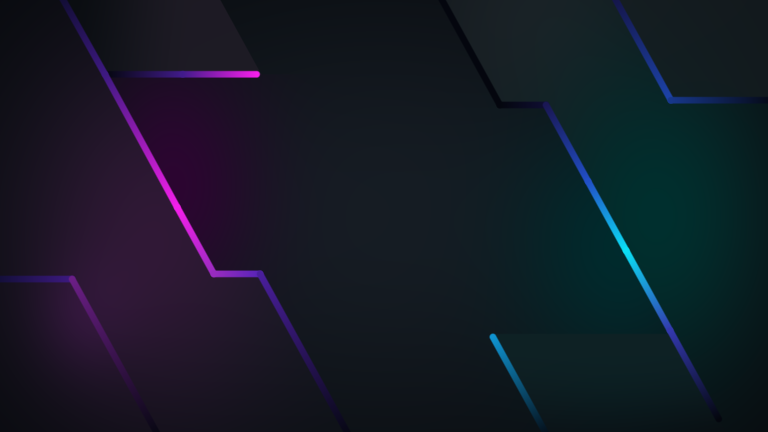
A WebGL 1 fragment shader for this background:

```glsl
precision highp float;

uniform vec2 u_resolution;

const float LEAN = 0.55;        // horizontal run of every slanted edge per unit height
const float HALF_WIDTH = 0.0076;

const vec3 INK = vec3(0.015, 0.025, 0.055);
const vec3 NAVY = vec3(0.10, 0.09, 0.33);
const vec3 VIOLET = vec3(0.34, 0.14, 0.72);
const vec3 ORCHID = vec3(0.60, 0.17, 0.75);
const vec3 MAGENTA = vec3(0.96, 0.12, 0.92);
const vec3 BLUE = vec3(0.13, 0.31, 0.78);
const vec3 AZURE = vec3(0.06, 0.58, 0.82);
const vec3 CYAN = vec3(0.04, 0.88, 0.96);

// Soft step: 1 where the signed distance is positive
float inside(float d, float px) {
  return smoothstep(-px, px, d);
}

// Mask to the right of a slanted edge through q
float rightOf(vec2 p, vec2 q, float px) {
  return inside(p.x - q.x + LEAN * (p.y - q.y), px);
}

// Mask to the right of a slanted edge that jogs sideways at corner q
float rightOfStep(vec2 p, vec2 q, float jog, float px) {
  float upper = rightOf(p, q, px);
  float lower = rightOf(p, q + vec2(jog, 0.0), px);
  return mix(lower, upper, inside(p.y - q.y, px));
}

// Point on the slanted edge through q at height y
vec2 slide(vec2 q, float y) {
  return vec2(q.x + LEAN * (q.y - y), y);
}

float glow(vec2 p, vec2 center, vec2 radius) {
  vec2 d = (p - center) / radius;
  return exp(-dot(d, d));
}

// Strip from a to b with a colour ramp along its length
vec3 strip(vec3 col, vec2 p, vec2 a, vec2 b, vec3 ca, vec3 cb, float px) {
  vec2 ab = b - a;
  float t = clamp(dot(p - a, ab) / dot(ab, ab), 0.0, 1.0);
  float d = length(p - a - ab * t);
  return mix(col, mix(ca, cb, t), inside(HALF_WIDTH - d, px));
}

void main() {
  float px = 1.0 / u_resolution.y;
  vec2 p = gl_FragCoord.xy * px;

  // Corners of the slanted outlines
  vec2 leftBend = vec2(0.495, 0.366);
  vec2 leftJog = vec2(0.602, 0.366);
  vec2 shelf = vec2(0.243, 0.828);
  vec2 shelfEnd = vec2(0.594, 0.828);
  vec2 lowCorner = vec2(0.167, 0.354);
  vec2 rightBend = vec2(1.157, 0.757);
  vec2 rightJog = vec2(1.264, 0.757);
  vec2 farCorner = vec2(1.553, 0.768);
  vec2 footCorner = vec2(1.141, 0.220);

  // Side masks
  float pastLeft = rightOfStep(p, leftBend, 0.107, px);
  float pastRight = rightOfStep(p, rightBend, 0.107, px);
  float aboveShelf = inside(p.y - shelf.y, px);
  float tab = pastLeft * aboveShelf * (1.0 - rightOf(p, vec2(0.602, 0.833), px));
  float lowPanel = inside(lowCorner.y - p.y, px) * (1.0 - rightOf(p, lowCorner, px));
  float farPanel = rightOf(p, farCorner, px) * inside(p.y - farCorner.y, px);
  float foot = rightOf(p, footCorner, px) * inside(0.227 - p.y, px) * (1.0 - pastRight);

  // Dark base, brightest in the middle
  vec3 col = mix(vec3(0.022, 0.030, 0.042), vec3(0.085, 0.110, 0.138),
                 glow(p, vec2(0.88, 0.50), vec2(0.85, 0.58)));

  // Purple light on both sides of the left outline
  float outerPurple = glow(p, vec2(0.36, 0.45), vec2(0.30, 0.40)) * (1.0 - pastLeft);
  float innerPurple = glow(p, vec2(0.40, 0.57), vec2(0.20, 0.30)) * pastLeft * (1.0 - aboveShelf);
  col = mix(col, vec3(0.20, 0.095, 0.22), outerPurple * 0.9);
  col = mix(col, vec3(0.17, 0.020, 0.19), innerPurple);
  col += vec3(0.07, 0.01, 0.08) * glow(p, vec2(0.20, 0.28), vec2(0.12, 0.14)) * mix(0.6, 1.0, lowPanel);

  // Lifted grey panels
  col = mix(col, vec3(0.125, 0.110, 0.150), tab * smoothstep(0.15, 0.45, p.x) * 0.85);
  col = mix(col, vec3(0.105, 0.130, 0.148), pastRight * glow(p, vec2(1.25, 0.95), vec2(0.35, 0.40)));
  col = mix(col, vec3(0.085, 0.110, 0.125), farPanel * 0.75);

  // Teal light on both sides of the right outline
  float innerTeal = glow(p, vec2(1.44, 0.43), vec2(0.25, 0.31)) * (1.0 - pastRight);
  float outerTeal = glow(p, vec2(1.52, 0.50), vec2(0.27, 0.38)) * pastRight * (1.0 - 0.7 * farPanel);
  col = mix(col, vec3(0.0, 0.165, 0.175), innerTeal);
  col = mix(col, vec3(0.0, 0.185, 0.180), outerTeal);
  col = mix(col, vec3(0.055, 0.130, 0.142), foot * smoothstep(-0.05, 0.22, p.y));

  // Left outline and its shelf
  vec2 leftHot = slide(leftBend, 0.52);
  col = strip(col, p, shelf, shelf + vec2(0.18, 0.0), INK, VIOLET * 0.75, px);
  col = strip(col, p, shelf + vec2(0.18, 0.0), shelfEnd, VIOLET * 0.75, MAGENTA, px);
  col = strip(col, p, slide(leftBend, 1.02), shelf, NAVY * 0.55, VIOLET * 0.7, px);
  col = strip(col, p, shelf, leftHot, VIOLET * 0.7, MAGENTA, px);
  col = strip(col, p, leftHot, leftBend, MAGENTA, ORCHID, px);
  col = strip(col, p, leftBend, leftJog, ORCHID, VIOLET, px);
  col = strip(col, p, leftJog, slide(leftJog, -0.02), VIOLET * 0.85, INK, px);

  // Lower left outline
  col = strip(col, p, vec2(-0.02, lowCorner.y), lowCorner, NAVY * 0.6, VIOLET * 0.7, px);
  col = strip(col, p, lowCorner, slide(lowCorner, -0.02), ORCHID * 0.7, INK, px);

  // Right outline
  vec2 rightWarm = slide(rightJog, 0.58);
  vec2 rightHot = slide(rightJog, 0.42);
  vec2 rightCool = slide(rightJog, 0.235);
  col = strip(col, p, slide(rightBend, 1.02), rightBend, INK, INK, px);
  col = strip(col, p, rightBend, rightJog, INK, NAVY * 0.6, px);
  col = strip(col, p, rightJog, rightWarm, NAVY, BLUE, px);
  col = strip(col, p, rightWarm, rightHot, BLUE, CYAN, px);
  col = strip(col, p, rightHot, rightCool, CYAN, vec3(0.20, 0.22, 0.68), px);
  col = strip(col, p, rightCool, slide(rightJog, 0.03), vec3(0.20, 0.22, 0.68), INK, px);

  // Upper right outline and foot edge
  col = strip(col, p, slide(farCorner, 1.02), farCorner, NAVY * 0.8, BLUE * 0.85, px);
  col = strip(col, p, farCorner, vec2(1.80, farCorner.y), BLUE * 0.7, INK, px);
  col = strip(col, p, footCorner, slide(footCorner, -0.02), AZURE, INK, px);

  gl_FragColor = vec4(col, 1.0);
}
```
